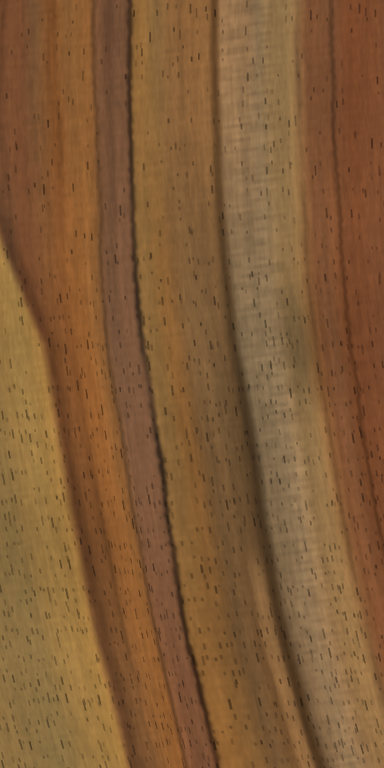
A Shadertoy shader for this texture:

```glsl
// Plank of warm streaked hardwood: curved grain, dark growth lines, pale sapwood and pores.

float hash(vec2 p) {
    vec3 q = fract(p.xyx * 0.1031);
    q += dot(q, q.yzx + 33.33);
    return fract((q.x + q.y) * q.z);
}

float noise(vec2 p) {
    vec2 i = floor(p), f = fract(p);
    f = f * f * (3.0 - 2.0 * f);
    return mix(mix(hash(i), hash(i + vec2(1, 0)), f.x),
               mix(hash(i + vec2(0, 1)), hash(i + vec2(1, 1)), f.x), f.y);
}

float bump(float x, float width) {
    x /= width;
    return exp(-x * x);
}

// Switch to the next band of wood at a soft boundary
vec3 band(vec3 wood, vec3 next, float u, float start, float soft) {
    return mix(wood, next, smoothstep(start - soft, start + soft, u));
}

// Short dark vessels, one candidate in each cell along the grain
float pores(vec2 g, vec2 cell, float share) {
    float aa = 1.0 / iResolution.x;
    vec2 id = floor(g / cell);
    vec2 jitter = vec2(hash(id + 7.3), hash(id + 41.7));
    vec2 d = abs((fract(g / cell) - 0.3 - 0.4 * jitter) * cell);
    float halfLength = cell.y * mix(0.08, 0.24, hash(id + 83.1));
    float dash = (1.0 - smoothstep(0.0008, 0.0012 + aa, d.x))
               * (1.0 - smoothstep(halfLength - aa, halfLength + aa, d.y));
    return dash * step(hash(id + 19.9), share) * mix(0.5, 1.0, jitter.x);
}

void mainImage(out vec4 fragColor, in vec2 fragCoord) {
    float t = 1.0 - fragCoord.y / iResolution.y;
    vec2 p = vec2(fragCoord.x / iResolution.x, 2.0 * t);

    // Grain coordinate: lines of constant u bend to the right going down
    float u = p.x - 0.27 * t * t;
    u += 0.05 * t * bump(u - 0.28, 0.1);
    vec2 g = vec2(u, p.y);
    u += 0.016 * (noise(vec2(u * 5.0, p.y * 2.5)) - 0.5);
    u += 0.007 * (noise(vec2(u * 14.0, p.y * 9.0)) - 0.5);
    float rough = u + 0.005 * (noise(vec2(u * 60.0, p.y * 70.0)) - 0.5);

    // Heartwood bands from left to right
    vec3 wood = vec3(0.43, 0.28, 0.18);
    wood = band(wood, vec3(0.47, 0.31, 0.18), u, 0.08, 0.03);
    wood = band(wood, vec3(0.54, 0.35, 0.185), u, 0.15, 0.04);
    wood = band(wood, vec3(0.455, 0.305, 0.205), u, 0.25, 0.02);
    wood = band(wood, vec3(0.56, 0.40, 0.22), u, 0.345, 0.006);
    wood = band(wood, vec3(0.50, 0.365, 0.225), u, 0.42, 0.04);
    wood = band(wood, vec3(0.565, 0.445, 0.31), u, 0.57, 0.012);
    wood = band(wood, vec3(0.56, 0.425, 0.265), u, 0.69, 0.03);
    wood = band(wood, vec3(0.475, 0.30, 0.185), u, 0.78, 0.03);
    wood = band(wood, vec3(0.46, 0.285, 0.18), u, 0.87, 0.03);

    // Lower brown zone with a pale tongue beside the main dark line
    wood *= 1.0 - 0.12 * smoothstep(0.4, 0.75, t) * bump(u - 0.47, 0.08);
    float tongue = smoothstep(0.7, 0.76, t) * smoothstep(0.495, 0.507, u)
                 * (1.0 - smoothstep(0.535, 0.55, u));
    wood = mix(wood, vec3(0.55, 0.41, 0.26), 0.85 * tongue);

    // Growth lines
    float fade = noise(vec2(u * 9.0, p.y * 5.0));
    wood *= 1.0 - (0.25 + 0.3 * fade) * bump(rough - 0.343, 0.007);
    wood *= 1.0 - 0.3 * bump(u - 0.56, 0.010 + 0.012 * t);
    wood *= 1.0 - 0.16 * smoothstep(0.2, 0.5, t) * bump(u - 0.545, 0.04) * (1.0 - tongue);
    wood *= 1.0 - 0.2 * bump(rough - 0.25, 0.007);
    wood *= 1.0 - 0.2 * fade * bump(rough - 0.145, 0.008);
    wood *= 1.0 - 0.25 * fade * bump(u - 0.775, 0.008);
    wood *= 1.0 - 0.25 * bump(rough - 0.865, 0.007);
    wood *= 1.0 - 0.22 * bump(u - 0.74, 0.05) * bump(t - 0.45, 0.07);

    // Pale sapwood with a shaded edge on the left
    float edge = 0.066 - 0.6 * max(0.0, 0.45 - t) - u;
    vec3 sap = mix(vec3(0.60, 0.46, 0.25), vec3(0.53, 0.425, 0.255), smoothstep(0.02, 0.2, edge));
    wood *= 1.0 - 0.2 * bump(edge + 0.02, 0.022);
    wood = mix(wood, sap, smoothstep(-0.016, 0.016, edge));

    // Long streaks, hue drift and cloudy patches
    float streak = noise(vec2(u * 38.0, p.y * 0.8)) + 0.7 * noise(vec2(u * 85.0, p.y * 1.6)) - 0.85;
    float cloud = noise(vec2(u * 7.0 + 3.0, p.y * 3.5)) - 0.5;
    float heart = 1.0 - 0.6 * smoothstep(0.0, 0.03, edge);
    wood *= 1.0 + 0.13 * streak * heart + 0.11 * cloud;
    wood += vec3(0.02, -0.005, -0.015) * (noise(vec2(u * 22.0 + 9.0, p.y)) - 0.5) * 2.0 * heart;

    // Fine fibres and cross ripple, strongest in the grey band
    float fibre = noise(g * vec2(150.0, 22.0)) + 0.8 * noise(g * vec2(240.0, 75.0)) - 0.9;
    float figure = smoothstep(0.56, 0.6, u) * (1.0 - smoothstep(0.67, 0.74, u));
    float ripple = noise(vec2(g.x * 26.0, (g.y + 0.15 * g.x) * 105.0)) - 0.5;
    wood *= 1.0 + 0.085 * fibre + (0.05 + 0.09 * figure) * ripple;

    // Scattered pores in two sizes
    float dense = mix(0.15, 0.38, smoothstep(0.25, 0.65, t));
    float vessel = max(pores(g, vec2(0.021, 0.058), dense),
                       0.7 * pores(g + 5.37, vec2(0.013, 0.037), dense));
    wood *= 1.0 - 0.4 * vessel;

    fragColor = vec4(clamp(wood, 0.0, 1.0), 1.0);
}
```
